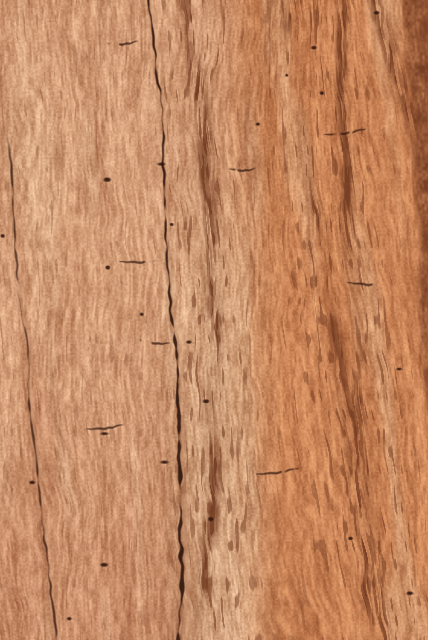
Write a Shadertoy shader that draws this texture.

```glsl
const vec3 TAN = vec3(0.800, 0.585, 0.440);
const vec3 PALE = vec3(0.825, 0.650, 0.505);
const vec3 ROSE = vec3(0.775, 0.540, 0.400);
const vec3 ORANGE = vec3(0.775, 0.500, 0.325);
const vec3 BROWN = vec3(0.440, 0.225, 0.125);
const vec3 VOID = vec3(0.190, 0.090, 0.055);

float hash(vec2 p) {
    vec3 q = fract(vec3(p.xyx) * 0.1031);
    q += dot(q, q.yzx + 33.33);
    return fract((q.x + q.y) * q.z);
}

float noise(vec2 p) {
    vec2 cell = floor(p), f = fract(p);
    f = f * f * (3.0 - 2.0 * f);
    return mix(mix(hash(cell), hash(cell + vec2(1, 0)), f.x),
               mix(hash(cell + vec2(0, 1)), hash(cell + vec2(1, 1)), f.x), f.y);
}

// Layered fibres, long along y and fine across x
float fibres(vec2 p) {
    return 0.22 * noise(p * vec2(60.0, 4.0)) + 0.38 * noise(p * vec2(160.0, 16.0) + 31.0)
         + 0.55 * noise(p * vec2(320.0, 55.0) + 77.0) - 0.575;
}

// Short dark slits that follow the grain
float slits(vec2 grain, vec2 scale, float threshold) {
    return smoothstep(threshold, threshold + 0.14, noise(grain * scale + scale.yx));
}

// Horizontal position of a wandering seam at height y
float seamX(float y, float bottom, float top, float bend) {
    float wander = (noise(vec2(y * 11.0, bottom * 50.0)) - 0.5) * 0.012
                 + (noise(vec2(y * 70.0, top * 90.0)) - 0.5) * 0.004;
    return mix(bottom, top, y) + bend * 4.0 * y * (1.0 - y) + wander;
}

float band(float d, float halfWidth, float soft) {
    return 1.0 - smoothstep(halfWidth - soft, halfWidth + soft, abs(d));
}

// Dark vein made of fine broken threads
float vein(float d, float halfWidth, vec2 grain) {
    float threads = slits(grain, vec2(210.0, 17.0), 0.42) + 0.6 * slits(grain, vec2(330.0, 40.0), 0.5);
    float presence = smoothstep(0.2, 0.6, noise(vec2(grain.y * 9.0, halfWidth * 7000.0)));
    return exp(-d * d / (halfWidth * halfWidth)) * (0.12 + 0.75 * threads * presence);
}

// Ragged crack, returned as (opening, shadow, lit lip)
vec3 crack(float d, float y, float width, float pixel) {
    float ragged = width * (1.6 * noise(vec2(y * 60.0, width * 9000.0)) - 0.15);
    float opening = band(d, ragged, pixel) * smoothstep(-0.2 * pixel, pixel, ragged);
    float shadow = exp(-abs(d) / (width * 1.6)) * noise(vec2(d * 350.0, y * 45.0));
    return vec3(opening, shadow, band(d - width * 2.2, width, width));
}

float hole(vec2 p, vec2 radius, float pixel) {
    float d = (length(p / radius) - 1.0) * radius.y;
    return 1.0 - smoothstep(-pixel, pixel, d);
}

// Thin bowed scratch across the grain
float scratch(vec2 p, float halfLength, float tilt, float pixel) {
    float t = p.x / halfLength;
    float d = p.y - tilt * p.x - 0.002 * t * t - 0.002 * noise(p.xx * 90.0);
    return band(d, 0.0018 * (1.0 - 0.6 * t * t), pixel) * band(p.x, halfLength, 0.003)
         * smoothstep(0.1, 0.35, noise(vec2(p.x * 110.0, halfLength * 900.0)));
}

void mainImage(out vec4 fragColor, in vec2 fragCoord) {
    vec2 p = fragCoord / iResolution.y;
    float width = iResolution.x / iResolution.y, pixel = 1.0 / iResolution.y, y = p.y;

    // Grain leans more towards the right-hand side
    float lean = 0.05 + 0.07 * smoothstep(0.38, 0.55, p.x);
    float sway = (noise(p * vec2(9.0, 5.0)) - 0.5) * 0.018
               + (noise(p * vec2(30.0, 24.0)) - 0.5) * 0.007;
    vec2 grain = vec2(p.x + lean * (y - 0.5) + sway, y);

    // Broad colour zones
    float drift = noise(grain * vec2(16.0, 2.5)) - 0.5;
    float rightSide = smoothstep(0.34, 0.43, grain.x + 0.06 * drift);
    float paleZone = band(p.x - 0.34, 0.06, 0.05) * (1.0 - smoothstep(0.35, 0.9, y));
    vec3 wood = mix(ROSE, TAN, smoothstep(0.05, 0.55, y + 0.4 * drift));
    wood = mix(wood, ORANGE, rightSide);
    wood = mix(wood, PALE, 0.75 * paleZone);
    wood = mix(wood, PALE, 0.4 * smoothstep(0.6, 0.9, noise(grain * vec2(34.0, 4.0) + 9.0)));

    // Fibres and fine speckle
    float tone = 1.05 * fibres(grain) + 0.2 * drift + 0.36 * (noise(p * vec2(420.0, 360.0)) - 0.5);
    wood *= 1.0 + tone * vec3(0.32, 0.50, 0.64);

    // Pores, denser along the veined zones
    float veinZone = min(band(grain.x - 0.33, 0.05, 0.04) + band(grain.x - 0.54, 0.08, 0.05), 1.0);
    float pores = slits(grain, vec2(230.0, 34.0), 0.80 - 0.07 * veinZone);
    wood = mix(wood, BROWN, pores * (0.25 + 0.3 * veinZone));

    // Dark veins and the rough right rim
    float veins = vein(p.x - seamX(y, 0.305, 0.290, 0.035), 0.010, grain)
                + vein(p.x - seamX(y, 0.582, 0.449, 0.006), 0.009, grain)
                + vein(p.x - seamX(y, 0.605, 0.530, -0.015), 0.008, grain)
                + vein(p.x - seamX(y, 0.860, 0.586, 0.0), 0.011, grain) * smoothstep(0.68, 0.88, y);
    float rim = p.x - seamX(y, 0.678, 0.637, 0.006);
    float mottling = 0.25 + 0.6 * noise(p * vec2(90.0, 55.0)) + 0.5 * noise(p * vec2(260.0, 190.0));
    veins += 0.9 * smoothstep(-0.009, 0.004, rim) * mottling * smoothstep(0.1, 0.45, y);
    wood = mix(wood, BROWN, clamp(veins * 0.85, 0.0, 0.9));

    // Long cracks
    float mainWidth = mix(0.0034, 0.0017, smoothstep(0.1, 0.6, y));
    vec3 cracks = crack(p.x - seamX(y, 0.280, 0.234, 0.013), y, mainWidth, pixel);
    vec3 sideCrack = crack(p.x - seamX(y, 0.091, -0.005, -0.008), y, 0.0016, pixel);
    cracks = max(cracks, sideCrack * 0.75 * (1.0 - smoothstep(0.74, 0.82, y)));
    wood = mix(wood, PALE * 1.04, 0.35 * cracks.z);
    wood = mix(wood, BROWN, 0.8 * cracks.y);
    wood = mix(wood, VOID, 0.9 * cracks.x);

    // Scattered holes and scratches
    float marks = 0.0;
    for (float i = 0.0; i < 22.0; i++) {
        vec2 centre = vec2(hash(vec2(i, 3.7)) * width, (i + hash(vec2(i, 8.1))) / 22.0);
        float size = mix(0.0022, 0.0036, hash(vec2(i, 5.3)));
        float stretch = 1.0 + 1.3 * pow(hash(vec2(i, 1.9)), 3.0);
        marks = max(marks, hole(p - centre, size * vec2(stretch, 0.9), pixel));
    }
    for (float i = 0.0; i < 8.0; i++) {
        vec2 centre = vec2(mix(0.15, 0.58, hash(vec2(i, 21.3))), 0.22 + 0.09 * (i + hash(vec2(i, 27.9))));
        float halfLength = mix(0.014, 0.036, hash(vec2(i, 33.1)));
        marks = max(marks, 0.8 * scratch(p - centre, halfLength, 0.3 * hash(vec2(i, 41.7)) - 0.15, pixel));
    }
    wood = mix(wood, VOID, 0.9 * marks);
    fragColor = vec4(clamp(wood, 0.0, 1.0), 1.0);
}
```
